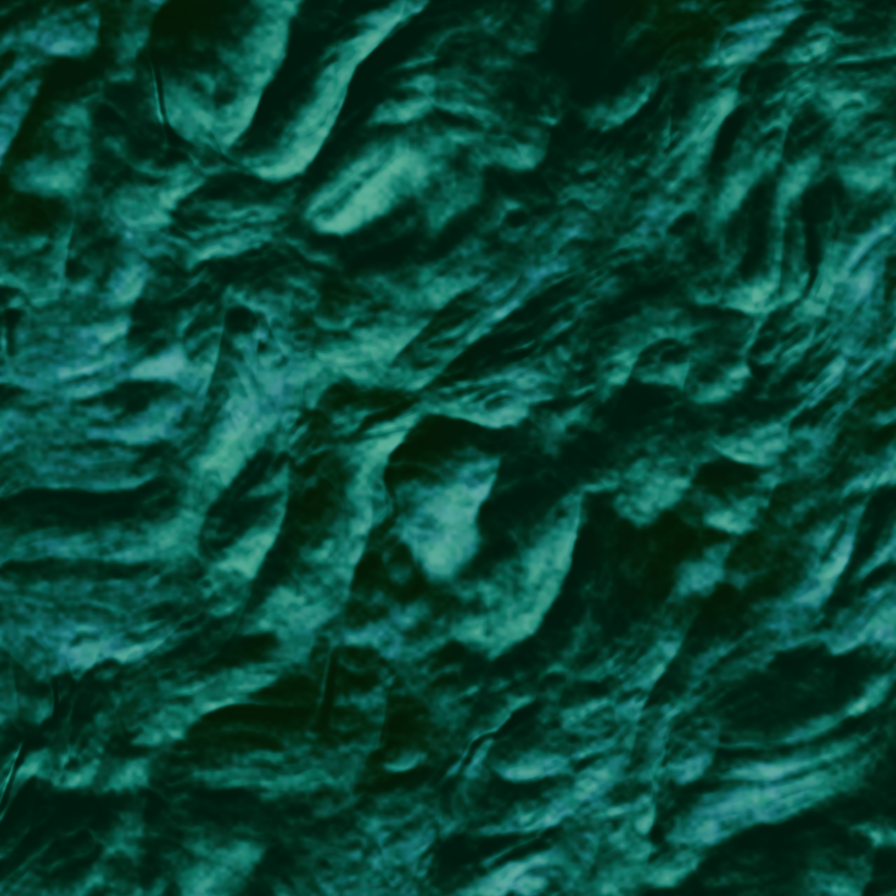
Reproduce this texture procedurally as a Shadertoy shader.

```glsl
// Crumpled emerald cloth: short slanted folds lit from the upper left, with a fine woven grain.

float hash(vec2 p) {
    vec3 h = fract(vec3(p.xyx) * 0.1031);
    h += dot(h, h.yzx + 33.33);
    return fract((h.x + h.y) * h.z);
}

// Smooth value noise, 0 to 1
float noise(vec2 p) {
    vec2 cell = floor(p), f = fract(p);
    f = f * f * (3.0 - 2.0 * f);
    return mix(mix(hash(cell), hash(cell + vec2(1, 0)), f.x),
               mix(hash(cell + vec2(0, 1)), hash(cell + vec2(1, 1)), f.x), f.y);
}

// Height of the folds: ridged octaves, turned and ever less stretched
float foldHeight(vec2 q) {
    float height = 0.0, amplitude = 1.0;
    for (int i = 0; i < 4; i++) {
        float n = 2.0 * noise(q) - 1.0;
        height -= amplitude * sqrt(n * n + 0.002);
        q = mat2(0.92, 0.39, -0.39, 0.92) * (q * vec2(2.15, 1.75)) + 17.3;
        amplitude *= 0.37;
    }
    return height;
}

// Cloth colour from deep shadow (0) to highlight (1)
vec3 clothColor(float tone) {
    vec3 color = mix(vec3(0.0, 0.1, 0.06), vec3(0.0, 0.13, 0.08), smoothstep(0.0, 0.11, tone));
    color = mix(color, vec3(0.01, 0.21, 0.14), clamp((tone - 0.11) / 0.25, 0.0, 1.0));
    color = mix(color, vec3(0.02, 0.30, 0.24), clamp((tone - 0.36) / 0.24, 0.0, 1.0));
    color = mix(color, vec3(0.04, 0.40, 0.33), clamp((tone - 0.60) / 0.17, 0.0, 1.0));
    color = mix(color, vec3(0.08, 0.49, 0.43), clamp((tone - 0.77) / 0.12, 0.0, 1.0));
    color = mix(color, vec3(0.22, 0.60, 0.52), clamp((tone - 0.89) / 0.08, 0.0, 1.0));
    return mix(color, vec3(0.36, 0.70, 0.60), clamp((tone - 0.97) / 0.03, 0.0, 1.0));
}

void mainImage(out vec4 fragColor, in vec2 fragCoord) {
    vec2 uv = fragCoord / iResolution.y;

    // Bend the folds so that their direction wanders
    vec2 bend = vec2(noise(uv * 5.0 + 23.1), noise(uv * 5.0 + 61.7)) - 0.5;
    vec2 fine = vec2(noise(uv * 18.0 + 8.2), noise(uv * 18.0 + 63.4)) - 0.5;
    vec2 p = uv + 0.1 * bend + 0.014 * fine;

    // Fold space: x runs along the steep folds, y across them and away from the light
    vec2 q = vec2(dot(p, vec2(0.52, 0.85)) * 6.4, dot(p, vec2(0.85, -0.52)) * 11.0) + 47.0;
    float slope = (foldHeight(q + vec2(-0.05, 0.07)) - foldHeight(q)) / 0.08;

    // Broad light and shade, brighter toward the bottom
    float broad = noise(uv * 3.5 + 12.6) - 0.5;
    float light = 0.84 * slope + 1.5 * broad + 0.5 * (0.5 - uv.y);

    // Sparse creases of uneven width, dark with a thin lit rim
    vec2 creasePlace = q * vec2(0.5, 0.42) + 0.22 * noise(p * 22.0) + 71.0;
    float crease = noise(creasePlace) - 0.5;
    float rim = noise(creasePlace + vec2(0.0, 0.05)) - 0.5;
    float breaks = smoothstep(0.45, 0.75, noise(uv * 9.0 + 90.0));
    light += 0.6 * breaks * (1.0 - smoothstep(0.0, 0.03, abs(rim)));
    light -= 1.3 * breaks * (1.0 - smoothstep(0.0, 0.045, abs(crease)));

    // Woven grain, and soft mottling on the facets
    float weave = noise(mat2(0.97, 0.24, -0.24, 0.97) * uv * vec2(85, 140)) - 0.5;
    float speck = noise(uv * 160.0 + 5.0) - 0.5;
    float mottle = noise(uv * vec2(36, 44) + 23.0) - 0.5;
    light += 0.7 * weave + 0.45 * speck + 0.7 * mottle;

    float tone = 1.0 / (1.0 + exp(0.1 - 1.85 * light));
    vec3 color = clothColor(tone);

    // Blue glints in the light, olive tint in the shade
    float blue = noise(uv * 75.0 + 50.0) * smoothstep(0.5, 0.8, noise(uv * 7.0 + 29.0));
    color += vec3(0.01, -0.03, 0.06) * blue * smoothstep(0.5, 0.9, tone);
    float olive = smoothstep(0.5, 0.8, noise(uv * 5.0 + 57.0)) * (1.0 - smoothstep(0.1, 0.5, tone));
    color += vec3(0.01, 0.0, -0.04) * olive;
    color += vec3(0.06, 0.0, 0.02) * speck * tone;

    fragColor = vec4(clamp(color, 0.0, 1.0), 1.0);
}
```
